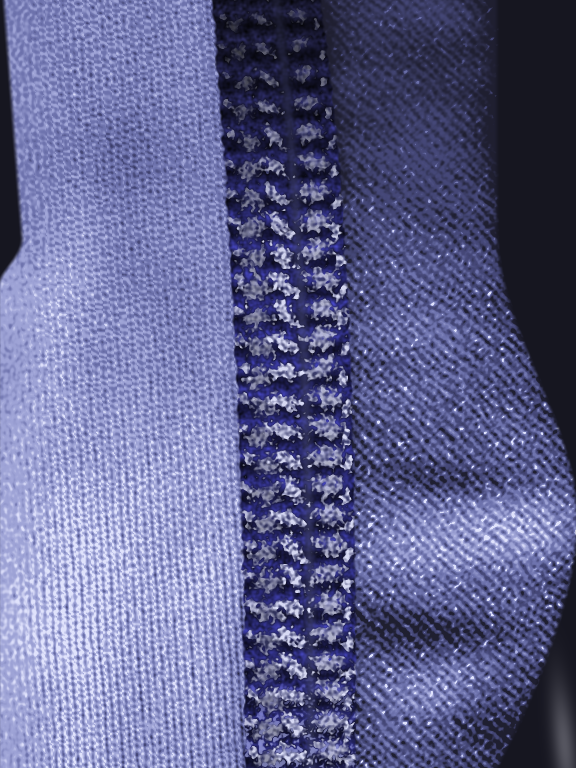
A WebGL 2 fragment shader for this texture:

```glsl
#version 300 es
precision highp float;
// Shiny ribbed knit cloth in periwinkle, joined by a dark navy double-stitched seam.
uniform vec2 u_resolution;
out vec4 fragColor;
// Lengths are in canvas heights
const float TAU = 6.2832, RIB_PITCH = 0.0098, TICK_PITCH = 0.0085, TWILL_PITCH = 0.0112;
const float ROW_PITCH = 0.0383, ROW_PHASE = 0.36;
const int COLUMNS = 5;
// Stitch columns: position across the seam, tilt, row offset, brightness
const vec4 STITCH[COLUMNS] = vec4[](
  vec4(0.03, -0.5, 0.30, 0.85), vec4(0.20, 0.25, 0.05, 0.65),
  vec4(0.43, -0.6, 0.20, 1.00), vec4(0.78, 0.15, 0.35, 0.80), vec4(0.97, 1.2, 0.0, 1.0));
const vec2 STITCH_SIZE[COLUMNS] = vec2[](vec2(0.009, 0.006), vec2(0.018, 0.012),
  vec2(0.021, 0.009), vec2(0.020, 0.013), vec2(0.011, 0.006));
const vec3 BACKDROP = vec3(0.085, 0.085, 0.125);
const vec3 SHADOW = vec3(0.12, 0.12, 0.19);
const vec3 DUSK = vec3(0.27, 0.28, 0.47);
const vec3 PERIWINKLE = vec3(0.43, 0.45, 0.68);
const vec3 LAVENDER = vec3(0.62, 0.64, 0.84);
const vec3 SHEEN = vec3(0.88, 0.89, 0.99);
const vec3 NAVY = vec3(0.13, 0.13, 0.36);

vec2 hash2(vec2 p) {
  vec3 q = fract(p.xyx * vec3(0.1031, 0.1030, 0.0973));
  q += dot(q, q.yzx + 33.33);
  return fract((q.xx + q.yz) * q.zy);
}
float corner(vec2 cell, vec2 f, vec2 o) { return dot(hash2(cell + o) * 2.0 - 1.0, f - o); }
// Gradient noise, about -0.7 to 0.7
float noise(vec2 p) {
  vec2 i = floor(p), f = p - i, w = f * f * (3.0 - 2.0 * f);
  return mix(mix(corner(i, f, vec2(0, 0)), corner(i, f, vec2(1, 0)), w.x),
             mix(corner(i, f, vec2(0, 1)), corner(i, f, vec2(1, 1)), w.x), w.y);
}
mat2 turn(float a) { return mat2(cos(a), -sin(a), sin(a), cos(a)); }
// Soft elliptical spot, tilted by an angle
float spot(vec2 p, vec2 centre, vec2 size, float tilt) {
  vec2 d = turn(tilt) * (p - centre) / size;
  return exp(-dot(d, d));
}
// Ramp from shadow to sheen
vec3 clothRamp(float v) {
  vec3 c = mix(SHADOW, DUSK, smoothstep(0.0, 0.25, v));
  c = mix(c, PERIWINKLE, smoothstep(0.25, 0.5, v));
  c = mix(c, LAVENDER, smoothstep(0.5, 0.75, v));
  return mix(c, SHEEN, smoothstep(0.75, 1.0, v));
}
// Left panel: near-vertical ribs broken by short ticks
vec3 leftCloth(vec2 p, float seamGap) {
  float low = 1.0 - smoothstep(0.1, 0.7, p.y);
  float v = 0.66 + 0.09 * low - 0.10 * smoothstep(0.75, 1.05, p.y);
  v -= 0.17 * spot(p, vec2(0.16, 0.79), vec2(0.11, 0.08), 0.3);
  v -= 0.10 * spot(p, vec2(0.20, 0.60), vec2(0.08, 0.16), 0.0);
  v += 0.11 * spot(p, vec2(0.07, 0.27), vec2(0.13, 0.16), 0.0);
  v += 0.10 * spot(p, vec2(0.06, 0.60), vec2(0.05, 0.10), 0.0);
  v -= 0.14 * spot(p, vec2(0.30, 0.02), vec2(0.14, 0.12), 0.0);
  v += 0.12 * noise(p * vec2(14.0, 9.0)) - 0.20 * exp(-seamGap / 0.012);
  float rib = (p.x + 0.07 * p.y + 0.004 * noise(p * 9.0) + 0.002 * noise(p * 70.0)) / RIB_PITCH;
  float tick = (p.y + 0.25 * p.x) / TICK_PITCH + 0.5 * floor(rib) + 0.7 * noise(p * 60.0);
  float depth = mix(0.13, 0.36, low) * smoothstep(-0.02, 0.09, p.x);
  float furrow = pow(0.5 - 0.5 * cos(TAU * rib), 2.0);
  float broken = 0.9 + 0.9 * noise(p * vec2(90.0, 45.0));
  v += depth * (0.33 - furrow * broken) + 0.11 * cos(TAU * tick) * smoothstep(0.0, 0.1, p.x);
  return clothRamp(v + 0.32 * noise(p * vec2(190.0, 150.0)));
}
// Right panel: diagonal twill with folds and glints
vec3 rightCloth(vec2 p, float seamGap, float rimGap) {
  float high = smoothstep(0.5, 0.9, p.y), v = 0.33 - 0.20 * high;
  v += 0.08 * spot(p, vec2(0.53, 0.60), vec2(0.08, 0.12), 0.5);
  v += 0.36 * spot(p, vec2(0.59, 0.295), vec2(0.16, 0.055), 0.15);
  v += 0.18 * spot(p, vec2(0.72, 0.33), vec2(0.06, 0.06), 0.0);
  v += 0.30 * spot(p, vec2(0.57, 0.10), vec2(0.08, 0.04), 0.35);
  v -= 0.22 * spot(p, vec2(0.60, 0.375), vec2(0.12, 0.022), -0.12);
  v -= 0.32 * spot(p, vec2(0.54, 0.185), vec2(0.10, 0.028), -0.15);
  v -= 0.22 * spot(p, vec2(0.64, 0.04), vec2(0.08, 0.07), 0.0);
  v += 0.13 * noise(p * vec2(10.0, 22.0)) - 0.14 * exp(-seamGap / 0.015) - 0.18 * exp(-rimGap / 0.02);
  float twill = (0.68 * p.x + 0.73 * p.y + 0.01 * noise(p * 12.0) + 0.003 * noise(p * 60.0)) / TWILL_PITCH;
  float depth = mix(0.16, 0.035, high);
  vec2 q = turn(0.75) * p;
  float grain = noise(q * vec2(110.0, 200.0)) + 0.6 * noise(p * 230.0);
  v += depth * (cos(TAU * twill) * (0.9 + noise(p * 50.0)) + 3.0 * grain);
  return clothRamp(v + 0.6 * smoothstep(0.3, 0.6, grain) * (0.15 + max(v, 0.0)));
}
// Seam: navy band, central groove and rows of flecked thread
vec3 seam(vec2 p, float across, float width) {
  float down = 1.0 - p.y, lit = smoothstep(-0.02, 0.38, down);
  float fleck = noise(p * 110.0) + 0.8 * noise(p * 220.0), row = down / ROW_PITCH - ROW_PHASE;
  vec3 c = mix(SHADOW * 0.6, NAVY, 0.25 + 0.75 * lit) * (1.0 + 1.1 * fleck);
  c *= 0.85 + 0.35 * cos(TAU * row);
  c = mix(c, DUSK * (0.5 + 0.4 * lit), 0.6 * exp(-pow((across - 0.60) / 0.05, 2.0)));
  for (int k = 0; k < COLUMNS; k++) {
    vec4 st = STITCH[k];
    float r = row + st.z, jitter = hash2(vec2(floor(r), float(k))).x - 0.5;
    vec2 d = vec2((across - st.x) * width + 0.007 * jitter, (0.5 - fract(r)) * ROW_PITCH);
    d = turn(st.y + 0.9 * jitter) * d / (STITCH_SIZE[k] * mix(0.6, 1.1, lit));
    float thread = 1.0 - smoothstep(0.6, 1.1, length(d) + 1.3 * fleck);
    vec3 tint = mix(DUSK, SHEEN, clamp(0.62 - 1.9 * noise(p * 180.0 + 7.0) - 0.2 * fleck, 0.0, 1.0));
    c = mix(c, tint, thread * st.w * mix(0.3, 0.95, lit));
  }
  float frizz = smoothstep(0.1, 0.4, fleck) * (1.0 - smoothstep(0.04, 0.14, p.y));
  return mix(c, LAVENDER, 0.7 * frizz);
}
void main() {
  vec2 p = gl_FragCoord.xy / u_resolution.y;
  float soft = 1.5 / u_resolution.y, fray = 0.006 * noise(p * 80.0);
  // Outlines: curved seam sides, right rim and left gap
  float left = 0.280 + 0.043 * (1.0 - p.y * p.y), right = 0.414 + 0.045 * (1.0 - p.y * p.y * p.y);
  float rim = 0.647 + 0.105 * (1.0 - smoothstep(0.32, 0.70, p.y) - pow(max(1.0 - p.y / 0.32, 0.0), 1.6));
  float gap = (0.007 + 0.077 * (1.0 - p.y)) * smoothstep(0.625, 0.69, p.y);
  // Layers from left to right
  vec3 c = mix(BACKDROP, leftCloth(p, max(left - p.x, 0.0)), smoothstep(-0.006, 0.002, p.x - gap));
  c = mix(c, seam(p, (p.x - left) / (right - left), right - left),
          smoothstep(-soft, soft, p.x - left + 0.004 + fray));
  c = mix(c, rightCloth(p, max(p.x - right, 0.0), max(rim - p.x, 0.0)),
          smoothstep(-soft, soft, p.x - right - 0.004 + fray));
  vec3 beyond = BACKDROP + 0.25 * spot(p, vec2(0.735, 0.03), vec2(0.015, 0.08), 0.1);
  fragColor = vec4(clamp(mix(c, beyond, smoothstep(-0.004, 0.004, p.x - rim)), 0.0, 1.0), 1.0);
}
```
